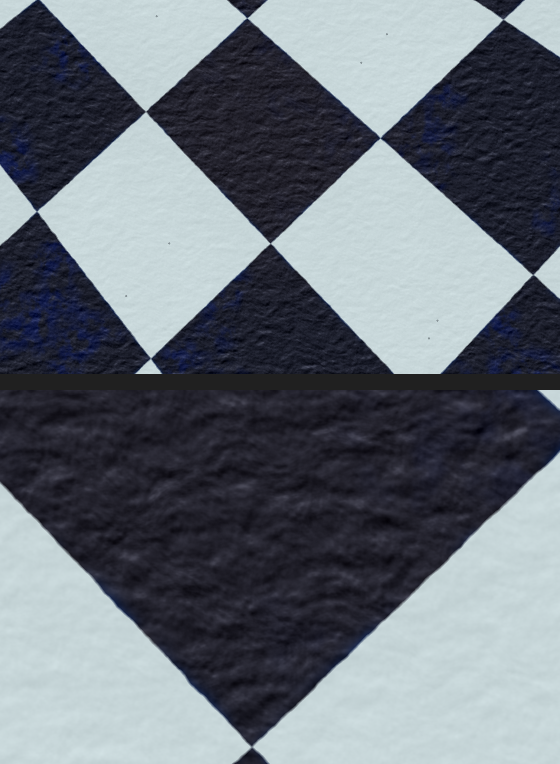
Top, the full canvas; bottom, a detail of the centre.
Write a WebGL 2 fragment shader that draws this pattern.

```glsl
#version 300 es
precision highp float;
// Hand-painted harlequin checks in black and pale blue-white on rough plaster.
uniform vec2 u_resolution;
out vec4 fragColor;

float hash(vec2 p) {
    vec3 q = fract(p.xyx * vec3(0.1031, 0.1030, 0.0973));
    q += dot(q, q.yzx + 33.33);
    return fract((q.x + q.y) * q.z);
}

float noise(vec2 p) {
    vec2 i = floor(p), f = fract(p);
    f = f * f * (3.0 - 2.0 * f);
    return mix(mix(hash(i), hash(i + vec2(1, 0)), f.x),
               mix(hash(i + vec2(0, 1)), hash(i + vec2(1, 1)), f.x), f.y);
}

float fbm(vec2 p) {
    float sum = 0.0, gain = 0.5;
    for (int k = 0; k < 4; k++) {
        sum += gain * noise(p);
        p = mat2(1.6, 1.2, -1.2, 1.6) * p + 17.3;
        gain *= 0.5;
    }
    return sum;
}

// Plaster height: wrinkles wider than they are tall, bent by a slow warp
float plaster(vec2 p) {
    p += 0.012 * vec2(noise(p * 23.0), noise(p * 23.0 + 40.0));
    return fbm(p * vec2(42.0, 64.0) + 100.0);
}

// Cubic c.x + c.y n + c.z n^2 + c.w n^3
float cubic(vec4 c, float n) {
    return c.x + n * (c.y + n * (c.z + n * c.w));
}

// Signed distance to the line of given height at x = 0 and given slope
float lineDistance(vec2 p, float height, float slope) {
    return (p.y - height - slope * p.x) * inversesqrt(1.0 + slope * slope);
}

void main() {
    // x is centred, y runs from 0 to 1
    vec2 p = (gl_FragCoord.xy - vec2(0.5 * u_resolution.x, 0.0)) / u_resolution.y;
    float soft = max(0.8 / u_resolution.y, 0.0012);

    // Uneven brush edge
    vec2 q = p + 0.004 * (vec2(fbm(p * 70.0 + 9.0), fbm(p * 70.0 + 60.0)) - 0.47);

    // Two fans of four lines; each line crossed swaps the colour
    float side = 1.0, edge = 1.0;
    for (int k = 0; k < 4; k++) {
        float n = float(k) - 1.0, m = float(k) - 2.0;
        float rising = lineDistance(q, cubic(vec4(1.031, -0.571, -0.0875, 0.0), n),
                                    cubic(vec4(0.92, 0.058, -0.045, 0.027), n));
        float falling = lineDistance(q, cubic(vec4(0.322, -0.622, -0.088, -0.0167), m),
                                     -cubic(vec4(1.055, 0.171, 0.039, 0.025), m));
        side *= clamp(rising / soft, -1.0, 1.0) * clamp(falling / soft, -1.0, 1.0);
        edge = min(edge, min(abs(rising), abs(falling)));
    }
    float dark = 0.5 + 0.5 * side;

    // Relief lit from the upper left
    float relief = plaster(p) - plaster(p + vec2(-0.002, 0.0045));
    float grain = fbm(p * 260.0) - 0.47;

    // Black paint: sheen on ridges, blue undercoat showing away from the middle
    float outer = smoothstep(0.12, 0.6, length(p - vec2(-0.03, 0.65)));
    float patches = smoothstep(0.46, 0.72, fbm(p * 7.0 + 3.0)) * smoothstep(0.3, 0.65, fbm(p * 38.0));
    vec3 black = mix(vec3(0.135, 0.132, 0.172), vec3(0.108, 0.118, 0.168), outer);
    black = mix(black, vec3(0.07, 0.11, 0.31), patches * mix(0.2, 0.85, outer));
    black += vec3(0.94, 0.96, 1.1) * (0.36 * relief + 0.05 * grain);
    black += 0.25 * max(relief - 0.13, 0.0);
    float fringe = exp(-edge / 0.004) * smoothstep(0.35, 0.65, fbm(p * 16.0 + 31.0));
    black = mix(black, vec3(0.04, 0.14, 0.36), 0.75 * fringe);

    // White paint: faint clouds, soft relief and rare pits
    vec3 white = vec3(0.78, 0.84, 0.85) + 0.03 * (fbm(p * 4.0 + 70.0) - 0.47);
    white += 0.10 * relief + 0.025 * grain;
    vec2 cell = floor(p * 16.0);
    vec2 pit = fract(p * 16.0) - 0.25 - 0.5 * vec2(hash(cell + 5.0), hash(cell + 81.0));
    float pitted = step(0.96, hash(cell + 200.0)) * (1.0 - smoothstep(0.03, 0.06, length(pit)));
    white = mix(white, vec3(0.42, 0.46, 0.48), 0.7 * pitted);

    fragColor = vec4(clamp(mix(white, black, dark), 0.0, 1.0), 1.0);
}
```
